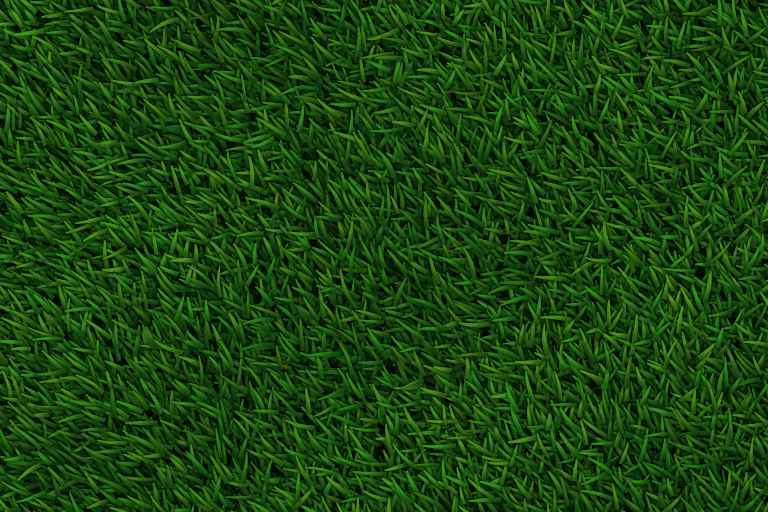
This texture is drawn by a Shadertoy shader. Its source:

```glsl
// Dense lawn of short, overlapping grass blades seen from above.

vec4 hash4(vec3 p) {
    vec4 q = fract(p.xyzx * vec4(0.1031, 0.1030, 0.0973, 0.1099));
    q += dot(q, q.wzxy + 33.33);
    return fract((q.xxyz + q.yzzw) * q.zywx);
}

mat2 rotation(float angle) {
    float c = cos(angle), s = sin(angle);
    return mat2(c, s, -s, c);
}

// Layered sines: slow drift of the lie of the grass, about -1 to 1
float drift(vec2 p) {
    return 0.5 * sin(p.x * 7.0 + 2.0 * sin(p.y * 5.0))
         + 0.3 * sin(p.y * 13.0 - p.x * 6.0 + 1.7)
         + 0.2 * sin(p.x * 27.0 + p.y * 19.0);
}

// Draws one blade over grass = (tone, warmth); p is relative to its middle
void drawBlade(inout vec2 grass, vec2 p, float angle, float depth, vec4 rnd, float pixel) {
    float halfLength = mix(0.017, 0.034, rnd.x);
    vec2 q = p * rotation(angle);
    q.y += (rnd.y - 0.5) * 9.0 * (q.x * q.x - 0.0003);

    float along = clamp(0.5 + 0.5 * q.x / halfLength, 0.0, 1.0);
    float halfWidth = mix(0.0034, 0.0050, rnd.z) * (1.0 - 0.65 * along * along);
    float edge = max(abs(q.y) - halfWidth, abs(q.x) - halfLength);

    // Soft shadow on the blades below
    grass.x *= 1.0 - 0.27 * smoothstep(0.006, 0.0, edge);

    // Dark root, bright tip, one side of the fold lit
    float tone = mix(0.13, 0.49, depth) + (rnd.w - 0.5) * 0.18;
    tone *= mix(0.62, 1.06, smoothstep(0.0, 0.7, along));
    tone *= 1.0 + 0.15 * clamp(q.y / halfWidth, -1.0, 1.0) * sign(cos(angle));
    float warmth = mix(0.7, 1.3, fract(rnd.w * 7.0 + rnd.x));

    float cover = smoothstep(0.6, -0.6, edge / pixel);
    grass = mix(grass, vec2(min(tone, 0.54), warmth), cover);
}

void mainImage(out vec4 fragColor, in vec2 fragCoord) {
    float pixel = 1.0 / iResolution.y;
    vec2 uv = fragCoord * pixel;
    float cell = 0.036;
    vec2 grass = vec2(0.06, 0.8);

    // Layers from the dark thatch up to the lit tips
    for (int layer = 0; layer < 11; layer++) {
        float level = float(layer);
        mat2 turn = rotation(level * 1.3);
        vec2 grid = turn * uv / cell + level * vec2(7.37, 3.71) + 90.0;
        vec2 home = floor(grid);

        for (int j = -1; j <= 1; j++)
        for (int i = -1; i <= 1; i++) {
            vec2 id = home + vec2(i, j);
            vec4 place = hash4(vec3(id, level + 1.0));
            vec4 rnd = hash4(vec3(id.yx, level + 41.0));
            vec2 offset = (grid - id - place.xy) * cell * turn;
            vec2 root = uv - offset;

            // Combed up-left on the left, looser and more upright on the right
            float across = clamp(root.x / 1.5, 0.0, 1.0);
            float spread = mix(0.75, 1.25, across);
            float angle = mix(2.50, 2.05, across) + 0.3 * drift(root)
                        + spread * (place.z + place.w - 1.0) * 1.4;
            drawBlade(grass, offset, angle, level / 10.0, rnd, pixel);
        }
    }

    // Gentle light and dark patches, then tone to green
    float tone = grass.x * (1.0 + 0.07 * drift(uv * 0.8 + 3.0));
    vec3 color = tone * vec3((0.2 + 0.5 * tone) * grass.y, 1.0, 0.19);
    fragColor = vec4(color, 1.0);
}
```
